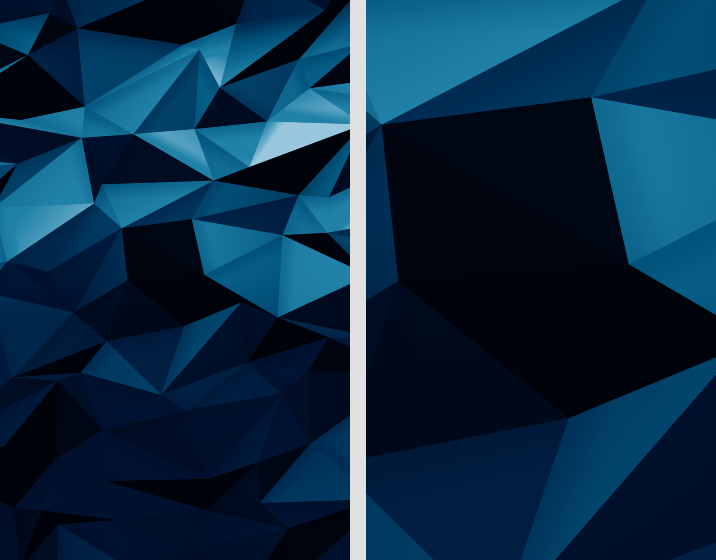
Left: the whole. Right: its middle third, enlarged.
Write a WebGL 1 fragment shader that draws this background.

```glsl
precision highp float;
// Folded low-poly relief in deep blue, lit from above.
// A jittered grid is split into triangles; each facet is shaded from its
// normal, a vertical light band and the height of its corners.
uniform vec2 u_resolution;

#define CELL vec2(0.200, 0.138)  // mesh spacing, in canvas widths
#define TILT 0.22                // mesh rotation, radians
#define JITTER 0.96              // corner scatter, below 1
#define RELIEF 0.17              // height range of corners
#define LIGHT vec3(-0.17, 0.75, 0.64)
#define BAND_TONE 0.86           // brightness of the lit band
#define GLOW_SHARE 0.14          // share of facets that glow in the dark
#define SEED 17.0

float hash(vec2 p) {
  vec3 q = fract(vec3(p.xyx + SEED) * vec3(0.1031, 0.1030, 0.0973));
  q += dot(q, q.yzx + 33.33);
  return fract((q.x + q.y) * q.z);
}

float cross2(vec2 a, vec2 b) { return a.x * b.y - a.y * b.x; }

mat2 meshRotation() {
  float c = cos(TILT), s = sin(TILT);
  return mat2(c, s, -s, c);
}

// Mesh corner: canvas position and height
vec3 corner(vec2 id) {
  vec2 scatter = vec2(hash(id), hash(id + 41.7)) - 0.5;
  vec2 pos = meshRotation() * ((id + JITTER * scatter) * CELL);
  return vec3(pos, RELIEF * hash(id + 83.1));
}

// Tone 0..1 to colour, from near black through navy to pale blue
vec3 ramp(float t) {
  vec3 c = mix(vec3(0.0, 0.008, 0.035), vec3(0.0, 0.07, 0.19), clamp(t / 0.26, 0.0, 1.0));
  c = mix(c, vec3(0.0, 0.18, 0.33), clamp((t - 0.26) / 0.20, 0.0, 1.0));
  c = mix(c, vec3(0.01, 0.34, 0.50), clamp((t - 0.46) / 0.18, 0.0, 1.0));
  c = mix(c, vec3(0.13, 0.51, 0.66), clamp((t - 0.64) / 0.19, 0.0, 1.0));
  return mix(c, vec3(0.60, 0.78, 0.87), clamp((t - 0.87) / 0.13, 0.0, 1.0));
}

// Light level by height fraction: dim floor, bright upper band, dark top
float lightBand(float y) {
  float ground = mix(0.24, 0.42, smoothstep(0.0, 0.5, y));
  float lit = mix(ground, BAND_TONE, smoothstep(0.41, 0.58, y));
  return lit * (1.0 - 0.65 * smoothstep(0.88, 1.0, y));
}

// Signed distance to the line a-b, positive on its left
float edgeDistance(vec2 p, vec2 a, vec2 b) {
  return cross2(b - a, p - a) / length(b - a);
}

// Facet colour in rgb, smoothed coverage in a
vec4 facet(vec2 p, vec3 a, vec3 b, vec3 c, float random) {
  float aspect = u_resolution.y / u_resolution.x;
  float blur = 0.55 / u_resolution.x;
  vec3 normal = cross(b - a, c - a);
  float side = normal.z < 0.0 ? -1.0 : 1.0;
  vec3 dist = side * vec3(edgeDistance(p, b.xy, c.xy),
                          edgeDistance(p, c.xy, a.xy),
                          edgeDistance(p, a.xy, b.xy));
  float cover = smoothstep(-blur, blur, min(dist.x, min(dist.y, dist.z)));
  if (cover <= 0.0) return vec4(0.0);

  // Flat lighting with a rare lift for glowing facets
  float lambert = dot(normalize(normal * side), LIGHT);
  float shade = smoothstep(-0.02, 0.84, lambert);
  vec2 center = (a.xy + b.xy + c.xy) / 3.0;
  float level = lightBand(mix(center.y, p.y, 0.45) / aspect);
  float tone = level * shade * mix(0.90, 1.07, random);
  tone += 0.26 * step(1.0 - GLOW_SHARE, random) * shade * (1.0 - level);
  tone += 0.10 * level * smoothstep(0.96, 1.0, lambert);

  // Deep hollow in the middle of the canvas
  vec2 hollow = (vec2(center.x, center.y / aspect) - vec2(0.43, 0.56)) / vec2(0.17, 0.09);
  tone *= mix(0.08, 1.0, smoothstep(0.7, 1.0, length(hollow)));

  // Soft occlusion toward low corners and along creases
  vec3 weight = max(dist, 0.0) * vec3(length(b - c), length(c - a), length(a - b));
  float height = dot(weight, vec3(a.z, b.z, c.z)) / (dot(weight, vec3(1.0)) + 1e-5);
  tone *= 0.87 + 0.24 * height / RELIEF;
  float crease = mix(dist.x, dist.y, step(0.5, random));
  tone *= 0.90 + 0.10 * smoothstep(0.0, 0.05, crease);
  return vec4(ramp(tone), 1.0) * cover;
}

// Splits one mesh cell along a diagonal that stays inside it
vec4 meshCell(vec2 p, vec2 id) {
  vec3 a = corner(id), b = corner(id + vec2(1.0, 0.0));
  vec3 c = corner(id + 1.0), d = corner(id + vec2(0.0, 1.0));
  vec2 ac = c.xy - a.xy, bd = d.xy - b.xy;
  bool acInside = cross2(ac, b.xy - a.xy) * cross2(ac, d.xy - a.xy) < 0.0;
  bool bdInside = cross2(bd, a.xy - b.xy) * cross2(bd, c.xy - b.xy) < 0.0;
  float r1 = hash(id + 5.3), r2 = hash(id + 9.9);
  if (acInside && (!bdInside || hash(id + 2.6) < 0.5))
    return facet(p, a, b, c, r1) + facet(p, a, c, d, r2);
  return facet(p, a, b, d, r1) + facet(p, b, c, d, r2);
}

void main() {
  vec2 p = gl_FragCoord.xy / u_resolution.x;
  vec2 home = floor((p * meshRotation()) / CELL);
  vec4 sum = vec4(0.0);
  for (int j = -1; j <= 1; j++)
    for (int i = -1; i <= 1; i++)
      sum += meshCell(p, home + vec2(float(i), float(j)));
  gl_FragColor = vec4(sum.rgb / max(sum.a, 1e-4), 1.0);
}
```
